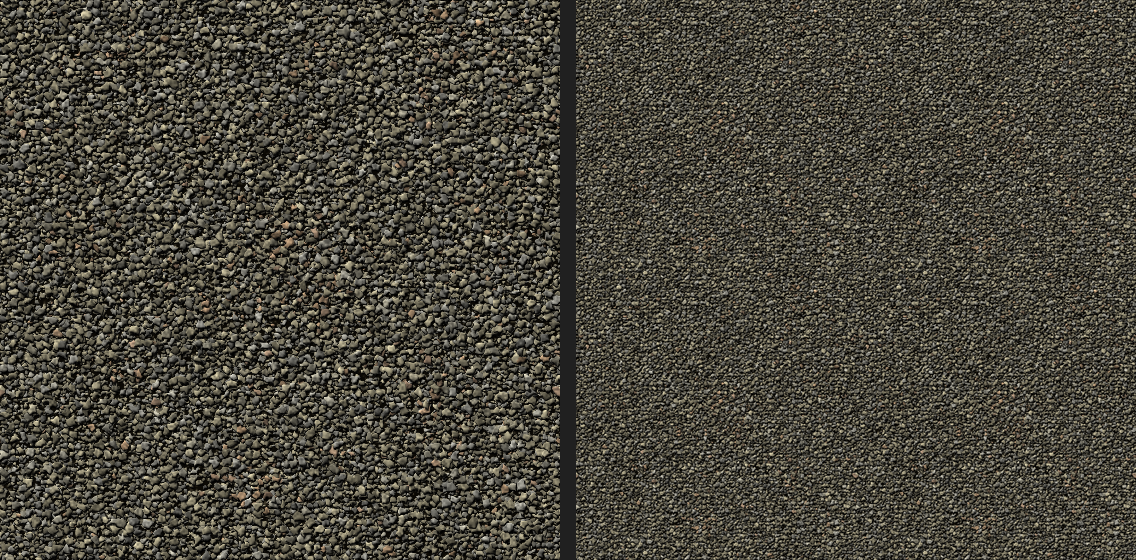
Left: one tile. Right: repeated 2 by 2.
Give the GLSL for this texture, as a Shadertoy shader.

```glsl
// Tiling bed of crushed gravel: three wrapped grids of angular chips, fine to coarse,
// are laid over dark soil. Each chip is a convex polygon with bevelled, lit faces
// and casts a short shadow down and to the right.

const float TAU = 6.2831853;
const vec3 SOIL = vec3(0.05, 0.04, 0.02);
const vec3 OLIVE = vec3(1.06, 1.01, 0.83);
const vec3 SLATE = vec3(1.01, 1.00, 0.94);
const vec3 RUST = vec3(1.22, 0.93, 0.70);

// Integer hash: three values in 0..1 per cell and salt
vec3 hash(vec2 cell, int salt) {
    uvec3 v = uvec3(uint(cell.x), uint(cell.y), uint(salt)) * 1664525u + 1013904223u;
    v.x += v.y * v.z; v.y += v.z * v.x; v.z += v.x * v.y;
    v ^= v >> 16u;
    v.x += v.y * v.z; v.y += v.z * v.x; v.z += v.x * v.y;
    return vec3(v >> 8u) / 16777215.0;
}

// Value noise that wraps after one canvas
float noise(vec2 uv, float repeats, int salt) {
    vec2 p = uv * repeats, i = floor(p), f = p - i;
    f = f * f * (3.0 - 2.0 * f);
    vec2 a = mod(i, repeats), b = mod(i + 1.0, repeats);
    return mix(mix(hash(a, salt).x, hash(vec2(b.x, a.y), salt).x, f.x),
               mix(hash(vec2(a.x, b.y), salt).x, hash(b, salt).x, f.x), f.y);
}

// Convex chip: x is the signed distance, yz the direction of the nearest face
vec3 chip(vec2 q, float size, vec3 seed) {
    vec3 nearest = vec3(-9.0, 0.0, 0.0);
    float axis = (seed.y - 0.5) * 2.4;
    for (int k = 0; k < 5; k++) {
        float wobble = fract(seed.x * 37.3 + float(k) * (0.31 + seed.z));
        float angle = (float(k) + seed.z + 0.6 * wobble) * TAU / 5.0;
        float reach = size * mix(0.62, 0.95, fract(wobble * 7.7));
        reach *= 1.0 + 0.24 * cos(2.0 * (angle - axis));
        vec2 face = vec2(cos(angle), sin(angle));
        float d = dot(q, face) - reach;
        if (d > nearest.x) nearest = vec3(d, face);
    }
    return nearest;
}

// Lays one grid of chips over the colour so far
void layChips(inout vec3 color, vec2 uv, float cells, int salt, float share, float grain) {
    // Slightly warped outlines look broken rather than cut
    vec2 warp = vec2(noise(uv, 170.0, 70), noise(uv, 170.0, 71)) - 0.5;
    vec2 p = uv * cells + 0.3 * warp, home = floor(p);
    float pixel = cells / iResolution.y;
    vec2 light = normalize(vec2(-0.5, 0.85));
    for (int y = -1; y <= 1; y++)
    for (int x = -1; x <= 1; x++) {
        vec2 cell = home + vec2(x, y);
        vec2 id = mod(cell, cells);
        vec3 place = hash(id, salt), seed = hash(id, salt + 1), look = hash(id, salt + 2);
        vec2 q = p - cell - 0.5 - (place.xy - 0.5) * 0.7;
        if (place.z > share || dot(q, q) > 1.3) continue;
        float size = mix(0.34, 0.62, look.x);

        // Cast shadow
        float shade = chip(q - vec2(0.09, -0.18), size, seed).x;
        color *= 1.0 - 0.88 * (1.0 - smoothstep(-0.06, 0.12, shade));

        // Flat top, lit bevels and a rough surface
        vec3 body = chip(q, size, seed);
        float bevel = 1.0 - smoothstep(0.03, 0.24, -body.x);
        float lit = 1.0 + 0.34 * bevel * dot(body.yz, light) - 0.08 * bevel;
        lit += 0.20 * dot(q, light) / size + 0.95 * (grain - 0.5);
        float tone = mix(0.33, 0.56, look.y);

        // Mineral tint with rare rusty chips, a little denser in patches
        float rusty = smoothstep(0.6, 0.9, noise(id / cells, 9.0, 90));
        vec3 tint = mix(OLIVE, SLATE, smoothstep(0.35, 0.95, look.z));
        tint = mix(tint, RUST, 0.6 * step(fract(look.z * 17.0), 0.02 + 0.12 * rusty));

        float cover = 1.0 - smoothstep(-0.5 * pixel, 0.5 * pixel, body.x);
        color = mix(color, tint * tone * max(lit, 0.1), cover);
    }
}

void mainImage(out vec4 fragColor, in vec2 fragCoord) {
    vec2 uv = fragCoord / iResolution.xy;
    float grain = mix(noise(uv, 160.0, 80), noise(uv, 256.0, 81), 0.6);

    // Soil with faint crumbs
    vec3 color = SOIL * (0.5 + grain) + 0.16 * OLIVE * smoothstep(0.55, 0.9, grain);

    // Grit, small chips, large chips
    layChips(color, uv, 144.0, 10, 0.88, grain);
    layChips(color, uv, 96.0, 20, 0.82, grain);
    layChips(color, uv, 66.0, 30, 0.56, grain);

    fragColor = vec4(clamp(color, 0.0, 1.0), 1.0);
}
```
